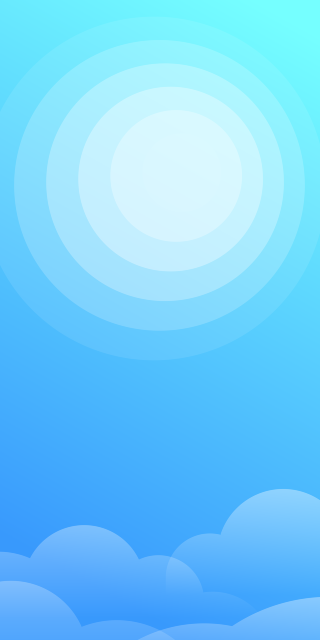
Write a WebGL 2 fragment shader that draws this background.

```glsl
#version 300 es
precision highp float;
// A bright sky with a hazy sun made of nested, drifting discs, above soft clouds.
// The sky is one slanted gradient; each cloud is a union of round-topped columns
// filled with white that fades downwards. One unit is the canvas width.
uniform vec2 u_resolution;
out vec4 fragColor;

const vec3 SKY_CYAN = vec3(0.46, 1.0, 1.0);
const vec3 SKY_BLUE = vec3(0.22, 0.60, 0.99);
const vec3 WHITE = vec3(1.0);
const int DISCS = 6;

// Smooth coverage of a signed distance, about one pixel wide
float coverage(float d, float pixel) {
    return 1.0 - smoothstep(-0.6 * pixel, 0.6 * pixel, d);
}

// Column with a round top: puff holds centre x, centre y and radius
float puffDistance(vec2 p, vec3 puff) {
    vec2 q = p - puff.xy;
    return length(vec2(q.x, max(q.y, 0.0))) - puff.z;
}

float pairDistance(vec2 p, vec3 a, vec3 b) {
    return min(puffDistance(p, a), puffDistance(p, b));
}

vec3 skyColor(vec2 p) {
    float slant = dot(vec2(1.0, 2.0) - p, vec2(0.49, 0.87));
    return mix(SKY_CYAN, SKY_BLUE, clamp((slant - 0.1) / 1.84, 0.0, 1.0));
}

// Opacity of the nested discs, from the widest inwards
float sunHaze(vec2 p, vec2 centre, float radius, float pixel) {
    vec2 drift = vec2(0.0174, 0.0098);
    float haze = 0.0;
    for (int i = 0; i < DISCS; i++) {
        float k = float(i);
        float d = length(p - centre - drift * k) - (radius - 0.0828 * k);
        float level = 0.76 * smoothstep(-1.2, 4.4, k);
        haze = mix(haze, level, coverage(d, pixel));
    }
    return haze;
}

// Lay a white cloud over a colour, strongest at top and clear at base
vec3 addCloud(vec3 color, float d, float y, float top, float base, float strength, float pixel) {
    float fade = clamp((y - base) / (top - base), 0.0, 1.0);
    return mix(color, WHITE, strength * fade * coverage(d, pixel));
}

void main() {
    vec2 p = gl_FragCoord.xy / u_resolution.x;
    float pixel = 1.0 / u_resolution.x;

    // Sky and sun
    vec3 color = skyColor(p);
    color = mix(color, WHITE, sunHaze(p, vec2(0.481, 1.411), 0.537, pixel));

    // Far cloud on the right
    float far = pairDistance(p, vec3(0.885, 0.266, 0.206), vec3(0.656, 0.195, 0.138));
    color = addCloud(color, far, p.y, 0.471, 0.14, 0.38, pixel);

    // Middle cloud, descending from the left
    float middle = min(
        pairDistance(p, vec3(-0.005, 0.029, 0.247), vec3(0.263, 0.169, 0.190)),
        pairDistance(p, vec3(0.495, 0.122, 0.143), vec3(0.664, -0.039, 0.190)));
    color = addCloud(color, middle, p.y, 0.36, 0.07, 0.33, pixel);

    // Near clouds, overlapping at the bottom edge
    float nearLeft = pairDistance(p, vec3(0.034, -0.057, 0.242), vec3(0.365, -0.237, 0.299));
    color = addCloud(color, nearLeft, p.y, 0.185, -0.15, 0.27, pixel);
    float nearRight = pairDistance(p, vec3(1.029, -0.414, 0.549), vec3(0.638, -0.391, 0.443));
    color = addCloud(color, nearRight, p.y, 0.135, -0.12, 0.37, pixel);

    fragColor = vec4(color, 1.0);
}
```
